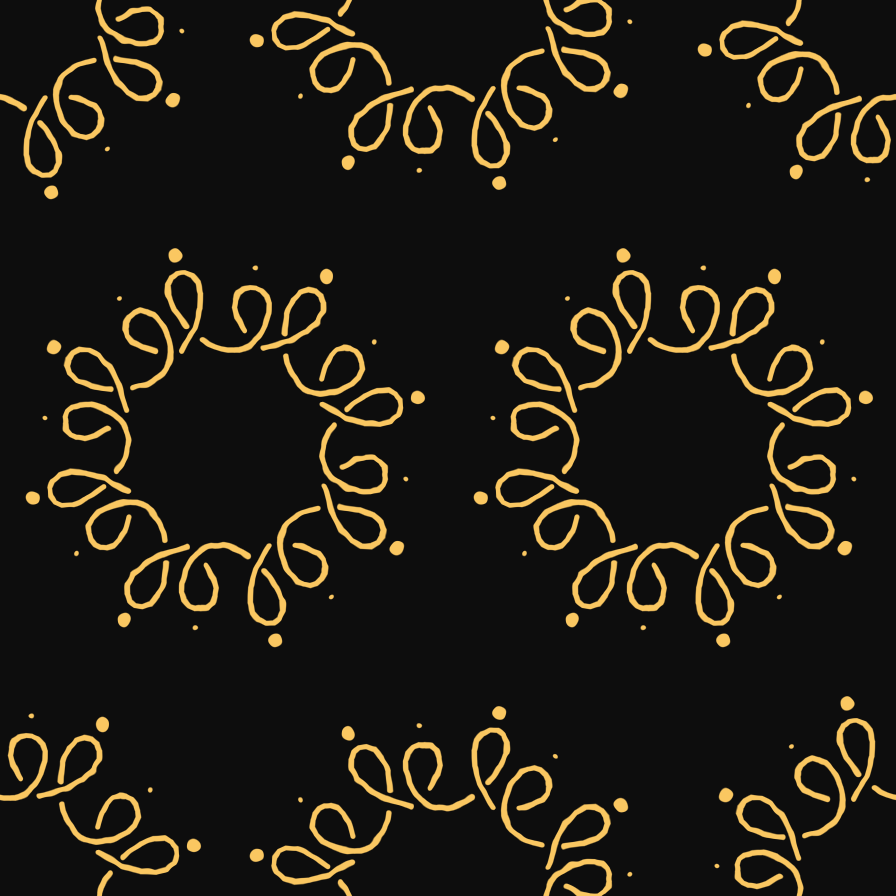
A WebGL 1 fragment shader for this pattern:

```glsl
precision highp float;
// Staggered golden wreaths on near-black: each wreath folds its angle into eight
// sectors holding one long loop, one short loop and two dots. Loops are cubic
// curves measured as short segments; value noise roughens the inked edges.

uniform vec2 u_resolution;

const vec3 INK_BLACK = vec3(0.05, 0.05, 0.05);
const vec3 GOLD = vec3(0.98, 0.78, 0.38);
const float MOTIF_SCALE = 11.52;   // wreath units per canvas width
const float HALF_STROKE = 0.035;
const int CURVE_STEPS = 12;

float hash(vec2 p) {
    return fract(sin(dot(p, vec2(127.1, 311.7))) * 43758.5453);
}

float valueNoise(vec2 p) {
    vec2 cell = floor(p);
    vec2 f = fract(p);
    f = f * f * (3.0 - 2.0 * f);
    float low = mix(hash(cell), hash(cell + vec2(1.0, 0.0)), f.x);
    float high = mix(hash(cell + vec2(0.0, 1.0)), hash(cell + vec2(1.0, 1.0)), f.x);
    return mix(low, high, f.y);
}

vec2 handWobble(vec2 p, float frequency, float amount) {
    vec2 n = vec2(valueNoise(p * frequency), valueNoise(p * frequency + 37.0));
    return (n - 0.5) * 2.0 * amount;
}

float segmentDistance(vec2 p, vec2 a, vec2 b) {
    vec2 ab = b - a;
    float t = clamp(dot(p - a, ab) / dot(ab, ab), 0.0, 1.0);
    return length(p - a - ab * t);
}

vec2 cubicPoint(vec2 a, vec2 b, vec2 c, vec2 d, float t) {
    float s = 1.0 - t;
    return s * s * s * a + 3.0 * s * s * t * b + 3.0 * s * t * t * c + t * t * t * d;
}

float cubicDistance(vec2 p, vec2 a, vec2 b, vec2 c, vec2 d) {
    float nearest = 100.0;
    vec2 previous = a;
    for (int i = 1; i <= CURVE_STEPS; i++) {
        vec2 next = cubicPoint(a, b, c, d, float(i) / float(CURVE_STEPS));
        nearest = min(nearest, segmentDistance(p, previous, next));
        previous = next;
    }
    return nearest;
}

// Turns the plane by a start angle and folds it into one 45 degree sector.
vec2 foldSector(vec2 p, float turn, float sectorStart) {
    float sector = radians(45.0);
    float angle = atan(p.y, p.x) - turn;
    angle = mod(angle - sectorStart, sector) + sectorStart;
    return length(p) * vec2(cos(angle), sin(angle));
}

// Signed distance to the strokes and dots of a sector; x points outward.
float sectorDistance(vec2 p) {
    float longLoop = cubicDistance(p, vec2(1.35, 0.22), vec2(2.42, -0.92),
                                   vec2(2.74, 0.65), vec2(1.65, 0.09));
    vec2 joint = vec2(1.39, -0.89);
    float link = cubicDistance(p, vec2(1.42, -0.07), vec2(1.10, -0.33),
                               vec2(1.09, -0.66), joint);
    float shortLoop = cubicDistance(p, joint, vec2(2.00, -1.36),
                                    vec2(2.19, -0.33), vec2(1.40, -0.62));
    float strokes = min(longLoop, min(link, shortLoop)) - HALF_STROKE;
    float largeDot = length(p - vec2(2.558, 0.0)) - 0.09;
    float smallDot = length(p - vec2(2.142, -0.962)) - 0.03;
    return min(strokes, min(largeDot, smallDot));
}

float wreathDistance(vec2 p) {
    float radius = length(p);
    if (radius < 0.9 || radius > 2.8) return 1.0;
    p += handWobble(p, 9.0, 0.014);
    return sectorDistance(foldSector(p, radians(14.6), radians(-34.1)));
}

// Offset from the closest wreath centre in a half-step staggered lattice.
vec2 wreathOffset(vec2 uv) {
    float row = floor(uv.y * 2.0 + 0.5);
    float oddRow = mod(row, 2.0);
    float stagger = 0.25 * oddRow + 0.0015;
    float column = floor((uv.x - stagger) * 2.0 + 0.5);
    // Wreaths halfway along the outer rows sit slightly outward; the lower one is flipped.
    float midEdge = (1.0 - oddRow) * mod(column, 2.0);
    vec2 centre = vec2(column * 0.5 + stagger, row * 0.5 + midEdge * (row - 1.0) * 0.0104);
    vec2 offset = uv - centre;
    if (midEdge > 0.5 && row < 0.5) offset.y = -offset.y;
    return offset;
}

void main() {
    vec2 uv = gl_FragCoord.xy / u_resolution;
    float pixel = MOTIF_SCALE / min(u_resolution.x, u_resolution.y);
    float d = wreathDistance(wreathOffset(uv) * MOTIF_SCALE);
    float coverage = 1.0 - smoothstep(-0.8 * pixel, 0.8 * pixel, d);
    gl_FragColor = vec4(mix(INK_BLACK, GOLD, coverage), 1.0);
}
```
